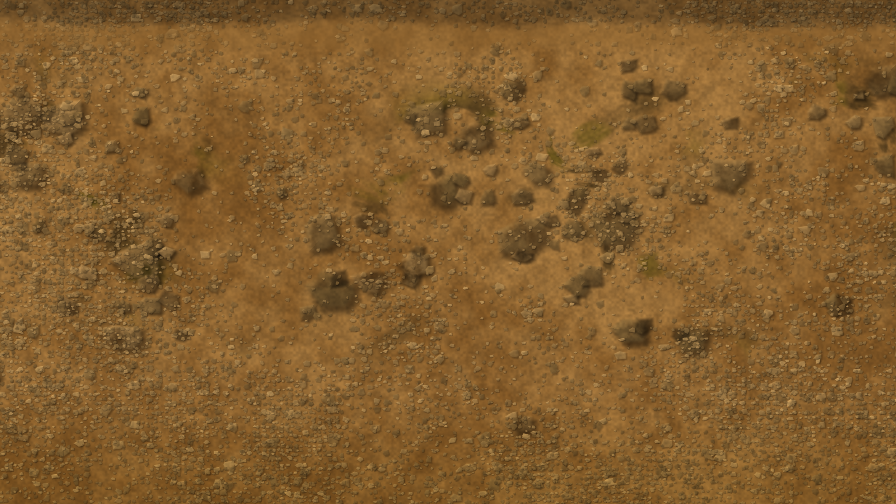
Write a Shadertoy shader that draws this texture.

```glsl
// Dry stony ground: warm soil strewn with angular gravel and half-buried rocks.
// Noise tints the soil and opens dark hollows; jittered grids of convex polygons
// give the stones, each with lit facets and a soft shadow to the lower right.

#define SOIL_DARK vec3(0.47, 0.315, 0.135)
#define SOIL_LIGHT vec3(0.60, 0.435, 0.225)
#define STONE_DARK vec3(0.46, 0.35, 0.19)
#define STONE_LIGHT vec3(0.71, 0.56, 0.34)
#define ROCK_DARK vec3(0.39, 0.30, 0.16)
#define ROCK_LIGHT vec3(0.60, 0.46, 0.27)
#define HOLLOW vec3(0.25, 0.185, 0.085)
#define MOSS vec3(0.33, 0.28, 0.07)
#define LIGHT_DIR vec2(-0.6, 0.8)
#define GRAIN 0.20
#define TAU 6.2832

float hash(vec2 p) {
    return fract(sin(dot(p, vec2(12.9898, 78.233))) * 43758.5453);
}

float noise(vec2 p) {
    vec2 i = floor(p), f = fract(p);
    f = f * f * (3.0 - 2.0 * f);
    return mix(mix(hash(i), hash(i + vec2(1, 0)), f.x),
               mix(hash(i + vec2(0, 1)), hash(i + vec2(1, 1)), f.x), f.y);
}

float fbm(vec2 p) {
    float sum = 0.0, weight = 0.5;
    for (int i = 0; i < 5; i++) {
        sum += weight * noise(p);
        p = mat2(1.6, 1.2, -1.2, 1.6) * p + 3.7;
        weight *= 0.5;
    }
    return sum / 0.97;
}

// Band across the middle where rocks and hollows gather in clusters
float rockZone(vec2 p) {
    float band = smoothstep(0.22, 0.45, p.y) * (1.0 - smoothstep(0.78, 0.92, p.y));
    return band * smoothstep(0.30, 0.65, noise(p * 4.3 + 8.0));
}

// Chance of a pebble: patchy inside, dense towards the left, lower and upper rims
float gravelCover(vec2 p) {
    float left = 1.0 - smoothstep(0.0, 0.4, p.x);
    float bottom = (1.0 - smoothstep(0.02, 0.38, p.y)) * smoothstep(-0.4, 1.3, p.x);
    float top = smoothstep(0.93, 0.98, p.y);
    float patches = 0.6 * noise(p * 5.0 + 2.0) + 0.4 * noise(p * 13.0);
    return 0.08 + 0.75 * smoothstep(0.3, 0.75, patches) + 0.45 * max(left, max(bottom, top));
}

// Signed distance to an irregular convex polygon; also gives the nearest side's normal
float polygon(vec2 q, vec2 seed, float radius, out vec2 normal) {
    float d = -9.0;
    normal = vec2(0);
    for (int k = 0; k < 6; k++) {
        float jitter = hash(seed + 7.3 * float(k));
        float angle = (float(k) + 0.8 * jitter) * TAU / 6.0;
        vec2 n = vec2(cos(angle), sin(angle));
        float side = dot(q, n) - radius * (0.65 + 0.45 * fract(jitter * 17.0));
        if (side > d) { d = side; normal = n; }
    }
    return d;
}

// Paints one grid of stones over the ground
void scatter(inout vec3 color, vec2 p, float scale, float amount, bool rocks) {
    float soft = max(0.05, 0.65 * scale / iResolution.y);
    for (int y = -1; y <= 1; y++)
    for (int x = -1; x <= 1; x++) {
        vec2 cell = floor(p * scale) + vec2(x, y);
        vec2 seed = cell + scale * 0.37;
        vec2 centre = cell + 0.2 + 0.6 * vec2(hash(seed + 1.7), hash(seed + 5.1));
        float cover = rocks ? rockZone(centre / scale) : gravelCover(centre / scale);
        if (hash(seed) > cover * amount) continue;

        float tone = hash(seed + 9.2);
        float radius = mix(0.22, 0.48, hash(seed + 3.3));
        vec2 q = (p * scale - centre) * vec2(1.0, 1.0 + 0.5 * tone);
        vec2 normal, unused;
        float shade = polygon(q + LIGHT_DIR * 0.13, seed, radius, unused);
        float d = polygon(q, seed, radius, normal);

        float shadow = 1.0 - smoothstep(-0.08, 0.08 + soft, shade);
        color *= 1.0 - (rocks ? 0.42 : 0.24) * shadow;

        float facet = dot(normal, LIGHT_DIR) * smoothstep(-0.7 * radius, 0.0, d);
        vec3 stone = rocks ? mix(ROCK_DARK, ROCK_LIGHT, tone)
                           : mix(STONE_DARK, STONE_LIGHT, tone);
        stone *= 1.0 + (rocks ? 0.24 : 0.13) * facet;
        float buried = rocks ? smoothstep(0.25, 0.55, fbm(p * 22.0 + tone)) : 1.0;
        float solid = 1.0 - smoothstep(-soft, soft, d);
        color = mix(color, stone, solid * buried * mix(0.5, 0.9, hash(seed + 6.6)));
    }
}

void mainImage(out vec4 fragColor, in vec2 fragCoord) {
    vec2 p = fragCoord / iResolution.y;

    // Soil
    float tint = 0.55 * fbm(p * 3.5) + 0.45 * fbm(p * 24.0 + 5.0);
    vec3 color = mix(SOIL_DARK, SOIL_LIGHT, smoothstep(0.25, 0.7, tint));

    // Ragged hollows with a little moss
    float ragged = fbm(p * vec2(9.0, 13.0) + 1.5 * noise(p * 7.0));
    float hollow = smoothstep(0.54, 0.70, ragged) * rockZone(p);
    vec3 depth = mix(HOLLOW, MOSS, smoothstep(0.55, 0.75, noise(p * 11.0 + 4.0)));
    color = mix(color, depth, 0.75 * hollow);

    // Rocks, then gravel from coarse to fine
    scatter(color, p, 10.0, 0.45, true);
    scatter(color, p, 19.0, 0.45, true);
    scatter(color, p, 36.0, 0.28, false);
    scatter(color, p, 62.0, 0.65, false);
    scatter(color, p, 108.0, 0.80, false);

    // Sandy grain, bare strip and dark upper rim
    float grain = 0.6 * fbm(p * 75.0) + 0.4 * noise(p * 190.0) - 0.5;
    color *= 1.0 + 2.0 * GRAIN * grain;
    float rim = p.y + 0.02 * (noise(p * vec2(6.0, 20.0)) - 0.5);
    float bare = smoothstep(0.89, 0.92, rim) * (1.0 - smoothstep(0.94, 0.96, rim));
    color = mix(color, vec3(0.53, 0.37, 0.17), 0.45 * bare);
    color *= 1.0 - 0.27 * smoothstep(0.94, 0.97, rim);
    color *= mix(vec3(0.95, 0.93, 0.82), vec3(1.03), smoothstep(0.0, 0.25, p.y));

    fragColor = vec4(color, 1.0);
}
```
